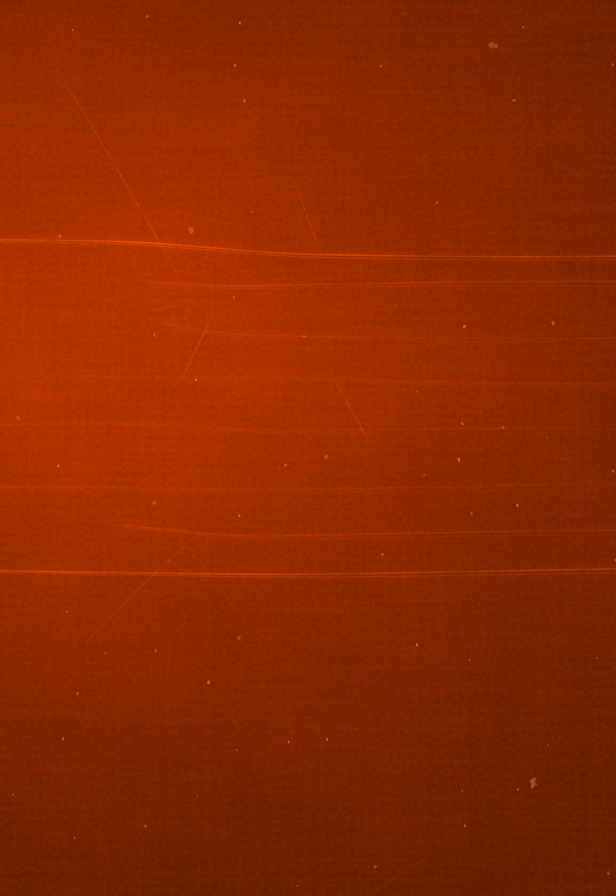
This texture is drawn by a Shadertoy shader. Its source:

```glsl
// Worn sheet of burnt-orange film, lit from the left and falling dark below.
// A soft glow is grained with gradient noise, then covered by hashed scratch
// grids, long bending sweeps that cross the sheet, and pale dust specks.

const vec3 FILM_HUE = vec3(1.0, 0.285, 0.0);
const vec3 SCRATCH_LIFT = vec3(0.07, 0.05, 0.02);
const vec3 DUST_COLOR = vec3(0.87, 0.42, 0.26);
const vec2 GLOW_CENTER = vec2(0.14, 0.62);   // fractions of the canvas
const vec2 GLOW_SIZE = vec2(0.85, 0.43);
const float DARK_LEVEL = 0.385;
const float GLOW_GAIN = 0.325;
const float GRAIN_GAIN = 0.045;
const float MOTTLE_GAIN = 0.05;
const float STREAK_GAIN = 0.028;
const int SWEEP_COUNT = 8;

vec2 hash2(vec2 p) {
    vec3 q = fract(p.xyx * vec3(0.1031, 0.1030, 0.0973));
    q += dot(q, q.yzx + 33.33);
    return fract((q.xx + q.yz) * q.zy);
}

float gradDot(vec2 cell, vec2 offset) {
    float a = 6.2832 * hash2(cell + 17.0).x;
    return dot(vec2(cos(a), sin(a)), offset);
}

float gradientNoise(vec2 p) {
    vec2 i = floor(p), f = p - i;
    vec2 u = f * f * f * (f * (f * 6.0 - 15.0) + 10.0);
    vec2 e = vec2(1.0, 0.0);
    return mix(mix(gradDot(i, f), gradDot(i + e, f - e), u.x),
               mix(gradDot(i + e.yx, f - e.yx), gradDot(i + 1.0, f - 1.0), u.x), u.y);
}

float fbm(vec2 p) {
    float sum = 0.0, gain = 0.6;
    for (int i = 0; i < 4; i++) {
        sum += gain * gradientNoise(p);
        p = p * 2.1 + 5.3;
        gain *= 0.55;
    }
    return sum;
}

float stroke(float d, float width, float px) {
    return 1.0 - smoothstep(max(width - px, 0.0), width + px, abs(d));
}

// One grid of tapered, slightly bent scratches around a main angle.
float scratches(vec2 p, float cell, float angle, float spread, float density, float width, float px, float seed) {
    float sum = 0.0;
    vec2 home = floor(p / cell);
    for (int k = 0; k < 9; k++) {
        vec2 id = home + vec2(k % 3 - 1, k / 3 - 1);
        vec2 place = hash2(id + seed), shape = hash2(id + seed + 41.7), kind = hash2(id + seed + 83.1);
        if (kind.x > density) continue;
        float a = angle + spread * (2.0 * shape.x - 1.0);
        vec2 q = p - (id + place) * cell;
        q = vec2(q.x * cos(a) + q.y * sin(a), q.y * cos(a) - q.x * sin(a));
        float halfLen = cell * mix(0.2, 0.95, shape.y * shape.y);
        float t = q.x / halfLen;
        float bend = (kind.y - 0.5) * 0.12 * halfLen * t * t;
        float taper = 1.0 - smoothstep(0.5, 1.0, abs(t));
        sum += stroke(q.y - bend, width, px) * taper * mix(0.3, 1.0, place.x);
    }
    return sum;
}

// Long curved lines crossing the sheet, strongest at the top and bottom of the group.
float sweeps(vec2 p, float px) {
    float sum = 0.0;
    for (int i = 0; i < SWEEP_COUNT; i++) {
        float f = float(i) / float(SWEEP_COUNT - 1);
        vec2 a = hash2(vec2(i, 7)), b = hash2(vec2(i, 23));
        float strength = mix(0.2, 0.85, pow(abs(2.0 * f - 1.0), 4.0));
        float dip = 0.04 * b.x * (1.0 - smoothstep(0.08, 0.33, p.x + 0.1 * (a.x - 0.5)));
        float y = mix(0.36, 0.725, f) + 0.02 * (a.y - 0.5) + dip + 0.004 * sin(p.x * 5.0 + 6.0 * b.y);
        float d = p.y - y;
        float line = stroke(d, 0.0008, px) + 0.5 * stroke(d + 0.003 + 0.008 * (p.x - 0.3) * b.y, 0.0006, px);
        line += 0.16 * exp(-d * d / 0.00003);
        float wear = 0.75 + 0.6 * gradientNoise(vec2(p.x * 9.0, f * 37.0));
        float start = 0.3 * a.x - 0.12;
        sum += strength * line * wear * smoothstep(start, start + 0.03, p.x);
    }
    return sum;
}

float dust(vec2 p, float cell, float density, float radius, float px, float seed) {
    vec2 id = floor(p / cell);
    vec2 place = hash2(id + seed), kind = hash2(id + seed + 61.0);
    vec2 q = p - (id + 0.2 + 0.6 * place) * cell;
    q.x *= mix(0.9, 1.7, kind.y);
    float r = radius * mix(0.4, 1.0, place.y);
    float d = length(q) + 0.9 * r * gradientNoise(p * 1.1 / radius);
    return step(kind.x, density) * (1.0 - smoothstep(r - px, r + px, d)) * mix(0.45, 0.95, kind.y);
}

void mainImage(out vec4 fragColor, in vec2 fragCoord) {
    vec2 p = fragCoord / iResolution.y;
    float px = 0.75 / iResolution.y;

    // Film: glow, cloudy wear, brushed streaks and grain
    vec2 g = (fragCoord / iResolution.xy - GLOW_CENTER) / GLOW_SIZE;
    float level = DARK_LEVEL + GLOW_GAIN * exp(-dot(g, g));
    level += MOTTLE_GAIN * fbm(p * 6.0);
    level += STREAK_GAIN * (gradientNoise(p * vec2(7.0, 190.0)) + 0.6 * gradientNoise(p * vec2(140.0, 5.0)));
    level += GRAIN_GAIN * (gradientNoise(p * 210.0) + 0.6 * gradientNoise(p * 390.0));
    vec3 color = level * FILM_HUE;

    // Scratches, from short fuzz to long diagonal and steep cuts
    float patches = smoothstep(-0.25, 0.35, fbm(p * 5.0 + 31.0));
    float marks = 0.22 * patches * scratches(p, 0.035, 0.3, 1.6, 0.7, 0.0005, px, 3.0);
    marks += 0.24 * patches * scratches(p, 0.09, 0.0, 0.25, 0.9, 0.0005, px, 111.0);
    marks += 0.28 * scratches(p, 0.16, 0.5, 0.35, 0.35, 0.0006, px, 223.0);
    marks += 0.45 * scratches(p, 0.22, -1.05, 0.25, 0.3, 0.0008, px, 337.0);
    marks += 0.40 * scratches(p, 0.25, 0.85, 0.4, 0.3, 0.0008, px, 449.0);
    marks += 0.20 * scratches(p, 0.35, 1.55, 0.12, 0.8, 0.0006, px, 557.0);
    marks *= 0.8 + 0.7 * gradientNoise(p * 45.0);
    marks += sweeps(p, px);
    color = mix(color, color * 1.28 + SCRATCH_LIFT, clamp(marks, 0.0, 1.0));

    // Dust
    float specks = max(dust(p, 0.05, 0.2, 0.0021, px, 13.0), dust(p, 0.17, 0.3, 0.0052, px, 71.0));
    color = mix(color, DUST_COLOR * mix(0.75, 1.0, level / 0.7), specks);
    fragColor = vec4(clamp(color, 0.0, 1.0), 1.0);
}
```
